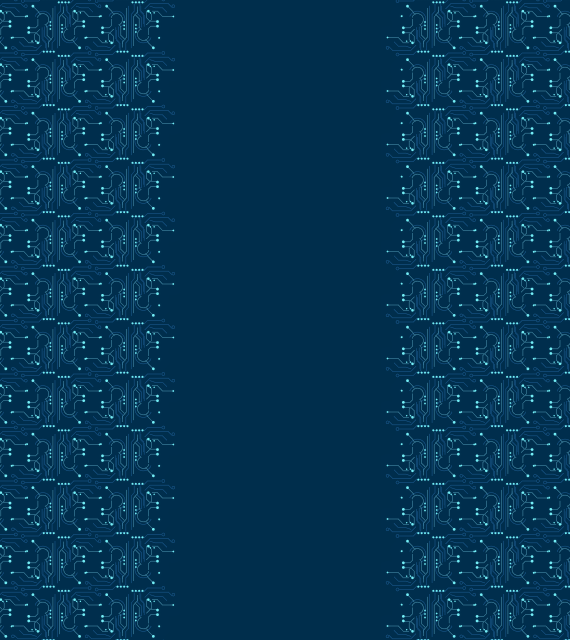
A Shadertoy shader for this background:

```glsl
const vec3 NAVY = vec3(0.00, 0.18, 0.30);
const vec3 FAINT_BLUE = vec3(0.11, 0.36, 0.57);
const vec3 TRACE_BLUE = vec3(0.32, 0.61, 0.72);
const vec3 PAD_CYAN = vec3(0.45, 0.93, 0.96);
const float CANVAS_HEIGHT = 768.0;      // design units per canvas height
const vec2 TILE = vec2(88.5, 64.2);     // spacing of the circuit motif
const vec2 LEFT_TILE = vec2(156.0, 96.6);
const vec2 RIGHT_TILE = vec2(517.0, 96.6);

float segment(vec2 p, vec2 a, vec2 b) {
    vec2 pa = p - a, ba = b - a;
    return length(pa - ba * clamp(dot(pa, ba) / dot(ba, ba), 0.0, 1.0));
}

float trace(vec2 p, vec2 a, vec2 b, vec2 c, vec2 d) {
    return min(segment(p, a, b), min(segment(p, b, c), segment(p, c, d)));
}

float ring(vec2 p, vec2 centre, float radius) {
    return abs(length(p - centre) - radius);
}

// Arc left open toward the lower left
float openArc(vec2 p, vec2 centre, float radius) {
    vec2 q = p - centre;
    float gap = max(0.0, dot(q, vec2(-0.7, 0.7)) - radius * 0.35);
    return max(abs(length(q) - radius), gap);
}

float dotRow(vec2 p, vec2 start, vec2 spacing, float count, float radius) {
    float k = round(dot(p - start, spacing) / dot(spacing, spacing));
    return length(p - start - spacing * clamp(k, 0.0, count - 1.0)) - radius;
}

float disc(vec2 p, vec2 centre, float radius) {
    return length(p - centre) - radius;
}

// Distances to bright traces, faint traces and pads, y pointing down
vec3 halfMotif(vec2 p) {
    float bright = trace(p, vec2(-28, -25), vec2(-22, -19), vec2(-20, -16), vec2(-17, -16));
    bright = min(bright, openArc(p, vec2(-16, -9), 7.0));
    bright = min(bright, trace(p, vec2(-13, -3), vec2(-11, 0), vec2(-11, 10), vec2(-6, 15)));
    bright = min(bright, trace(p, vec2(-33, 1), vec2(-25, 1), vec2(-22, -2), vec2(-22, -9)));
    bright = min(bright, trace(p, vec2(-33, 7), vec2(-24, 7), vec2(-20, 11), vec2(-20, 19)));
    bright = min(bright, trace(p, vec2(22, -19), vec2(26, -15), vec2(26, -9), vec2(20, -3)));
    bright = min(bright, trace(p, vec2(52, -12.6), vec2(39, -12.6), vec2(33, -19), vec2(27, -19)));
    bright = min(bright, trace(p, vec2(-4, -22), vec2(-4, 12), vec2(-9, 18), vec2(-9, 24)));

    float faint = trace(p, vec2(50, -24), vec2(46, -28), vec2(24, -28), vec2(18, -22));
    faint = min(faint, ring(p, vec2(52, -25), 1.6));
    faint = min(faint, trace(p, vec2(38, -33), vec2(21, -33), vec2(17, -29), vec2(4, -29)));
    faint = min(faint, ring(p, vec2(40, -33), 1.7));
    faint = min(faint, trace(p, vec2(-1.5, -25), vec2(-1.5, 15), vec2(-5, 19), vec2(-5, 27)));
    faint = min(faint, trace(p, vec2(-14, 0), vec2(-14, 11), vec2(-9, 16), vec2(-9, 20)));
    faint = min(faint, trace(p, vec2(-17, 1), vec2(-17, 14), vec2(-13, 18), vec2(-13, 25)));
    faint = min(faint, trace(p, vec2(12, -27), vec2(12, -20), vec2(16, -16), vec2(16, -4)));
    faint = min(faint, trace(p, vec2(44, -18), vec2(39, -23), vec2(30, -23), vec2(24, -25)));
    faint = min(faint, openArc(p, vec2(-16, -9), 10.0));

    float pads = dotRow(p, vec2(-15, -34.6), vec2(4, 0), 4.0, 1.15);
    pads = min(pads, dotRow(p, vec2(-7, -6), vec2(0, 4.2), 3.0, 0.95));
    pads = min(pads, dotRow(p, vec2(-33, 1), vec2(0, 5.5), 2.0, 1.6));
    pads = min(pads, dotRow(p, vec2(-29, 17), vec2(4.5, 0), 2.0, 0.75));
    pads = min(pads, disc(p, vec2(-28, -25), 1.6));
    pads = min(pads, disc(p, vec2(22, -19), 1.5));
    pads = min(pads, disc(p, vec2(52, -12.6), 0.95));
    pads = min(pads, disc(p, vec2(-35, -13), 1.1));
    return vec3(bright, faint, pads);
}

// The motif repeats itself after a half turn
vec3 motif(vec2 p) {
    return min(halfMotif(p), halfMotif(-p));
}

// Three overlapping columns, stepping outward to the canvas edge
vec3 circuitStrip(vec2 p, vec2 firstTile, float outward) {
    vec3 nearest = vec3(1e3);
    for (int column = 0; column < 3; column++) {
        vec2 q = p - firstTile;
        q.x -= outward * TILE.x * float(column);
        q.y -= TILE.y * round(q.y / TILE.y);
        if (abs(q.x) > 60.0) continue;
        for (int row = -1; row <= 1; row++) {
            vec2 local = q - vec2(0.0, TILE.y * float(row));
            if (abs(local.y) < 40.0) nearest = min(nearest, motif(local));
        }
    }
    return nearest;
}

float fill(float d, float pixel) {
    return clamp(0.5 - d / pixel, 0.0, 1.0);
}

float stroke(float d, float halfWidth, float pixel) {
    return fill(d - halfWidth, pixel) - fill(d + halfWidth, pixel);
}

void mainImage(out vec4 fragColor, in vec2 fragCoord) {
    float pixel = CANVAS_HEIGHT / iResolution.y;
    vec2 p = vec2(fragCoord.x, iResolution.y - fragCoord.y) * pixel;
    bool onLeft = p.x < 336.0;
    vec3 d = circuitStrip(p, onLeft ? LEFT_TILE : RIGHT_TILE, onLeft ? -1.0 : 1.0);

    // Layers from faint traces up to glowing pads
    vec3 color = mix(NAVY, FAINT_BLUE, stroke(d.y, 0.32, pixel));
    color = mix(color, TRACE_BLUE, stroke(d.x, 0.3, pixel));
    color += PAD_CYAN * 0.05 * exp(-max(d.z, 0.0) * 1.2);
    color = mix(color, PAD_CYAN, fill(d.z, pixel));
    fragColor = vec4(color, 1.0);
}
```
